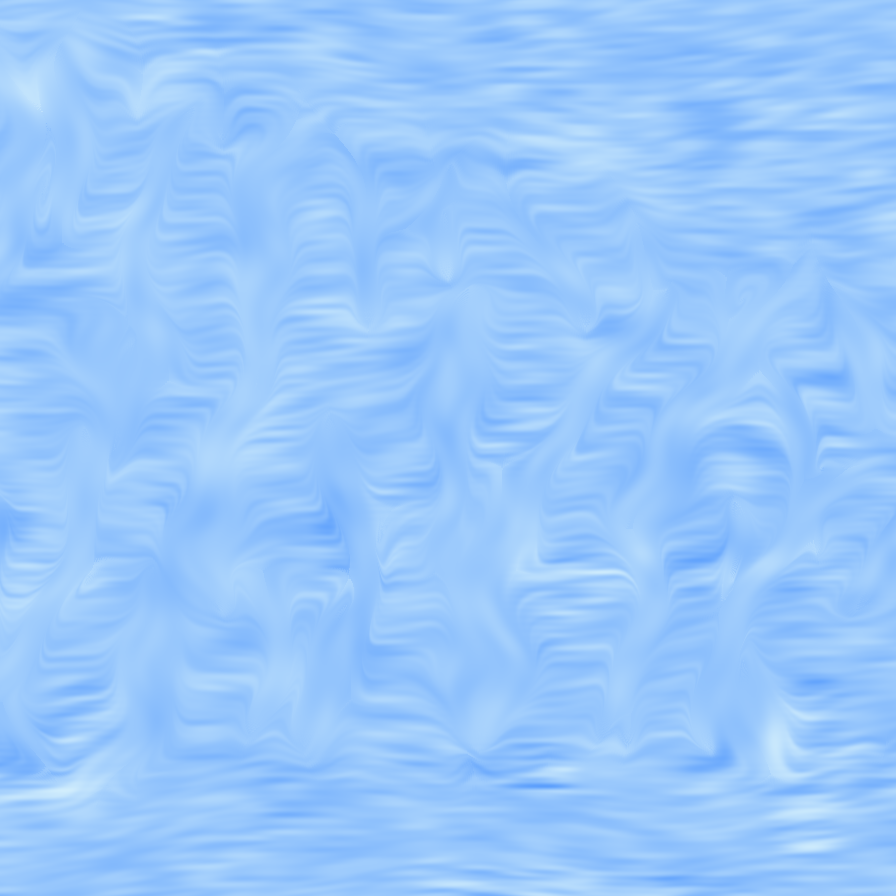
Give the GLSL for this texture, as a Shadertoy shader.

```glsl
// Pale blue brushed surface: noise is smeared along a flow field (line integral
// convolution). The flow runs level, but bends into many feathered, leaning
// channels whose winding centre lines come from layered sines.

float hash(vec2 p) {
    vec3 q = fract(p.xyx * vec3(0.1031, 0.1030, 0.0973));
    q += dot(q, q.yzx + 33.33);
    return fract((q.x + q.y) * q.z);
}

float valueNoise(vec2 p) {
    vec2 cell = floor(p), f = fract(p);
    f = f * f * (3.0 - 2.0 * f);
    return mix(mix(hash(cell), hash(cell + vec2(1, 0)), f.x),
               mix(hash(cell + vec2(0, 1)), hash(cell + vec2(1, 1)), f.x), f.y);
}

// Counts channels from left to right; each centre line sits at a half integer
float channelPhase(vec2 p, float lean) {
    return 8.0 * p.x - 1.7 * lean * p.y
         + 0.45 * sin(6.0 * p.y + 5.0 * p.x + lean * 2.1)
         + 0.16 * sin(17.0 * p.y - 16.0 * p.x + lean * 4.7)
         + 0.05 * sin(41.0 * p.y + 23.0 * p.x);
}

// xy: flow direction, z: how strongly a channel takes over
vec3 flowField(vec2 p) {
    vec2 dir = vec2(1.0, 0.05 + 0.10 * sin(7.0 * p.x + 9.0 * p.y)
                             + 0.07 * sin(19.0 * p.x - 23.0 * p.y));
    float cover = 0.0;
    float band = smoothstep(0.10, 0.20, p.y + 0.03 * sin(p.x * 17.0))
               * (1.0 - smoothstep(0.74, 0.92, p.y + 0.3 * (p.x - 0.45)));
    for (int i = 0; i < 2; i++) {
        float lean = i == 0 ? -0.5 : 1.0;
        float u = channelPhase(p, lean);
        float ux = channelPhase(p + vec2(0.002, 0.0), lean) - u;
        float uy = channelPhase(p + vec2(0.0, 0.002), lean) - u;
        float id = hash(vec2(floor(u) + 40.0, 7.0 + lean * 4.0));
        float side = fract(u) - 0.5;
        float reach = sin(p.y * 12.0 + 6.28 * id);
        float mask = (1.0 - smoothstep(0.08, 0.36, abs(side)))
                   * band * smoothstep(-0.6, 0.0, reach);
        // Feathers open upwards in some channels and downwards in others
        float turn = (side < 0.0 ? -1.0 : 1.0) * (fract(id * 7.0) < 0.55 ? 1.0 : -1.0);
        dir = mix(dir, normalize(vec2(-uy, ux)) * turn, mask);
        cover = max(cover, mask);
    }
    return vec3(normalize(dir + vec2(1e-4, 0.0)), cover);
}

// Grain of two sizes, wider than tall, centred on zero
float grain(vec2 p) {
    return 0.72 * valueNoise(p * vec2(52.0, 155.0))
         + 0.44 * valueNoise(p * vec2(22.0, 50.0) + 71.0) - 0.58;
}

// Averages the grain along the flow, both ways from the start point
float smear(vec2 start, vec2 startDir) {
    float sum = grain(start), total = 1.0;
    for (int way = 0; way < 2; way++) {
        vec2 p = start;
        vec2 dir = way == 0 ? startDir : -startDir;
        for (int i = 1; i <= 14; i++) {
            p += dir * 0.0029;
            float weight = 0.5 + 0.5 * cos(3.1416 * float(i) / 15.0);
            sum += weight * grain(p);
            total += weight;
            vec2 next = flowField(p).xy;
            dir = dot(next, dir) < 0.0 ? -next : next;
        }
    }
    return sum / total;
}

void mainImage(out vec4 fragColor, in vec2 fragCoord) {
    vec2 p = fragCoord / iResolution.y;
    vec3 flow = flowField(p);

    // Rougher patches, mostly in the lower half
    float patchy = smoothstep(0.4, 0.8, valueNoise(p * vec2(10.0, 14.0) + 5.0))
                 * (1.0 - 0.6 * smoothstep(0.4, 0.65, p.y));
    float tone = 0.596 + smear(p, flow.xy) * (0.28 + 0.28 * patchy);

    // Broad drift, lighter channels and a faint level weave
    tone += 0.025 * (valueNoise(p * vec2(9.0, 12.0) + 23.0) - 0.5) + 0.010 * flow.z;
    tone += 0.012 * patchy * (1.0 - flow.z)
          * sin(p.y * 800.0 + 2.0 * valueNoise(p * 30.0));

    tone = clamp(tone, 0.30, 0.82);
    vec3 blue = vec3(tone, 0.785 + 0.67 * (tone - 0.602), 0.99);
    fragColor = vec4(blue, 1.0);
}
```
